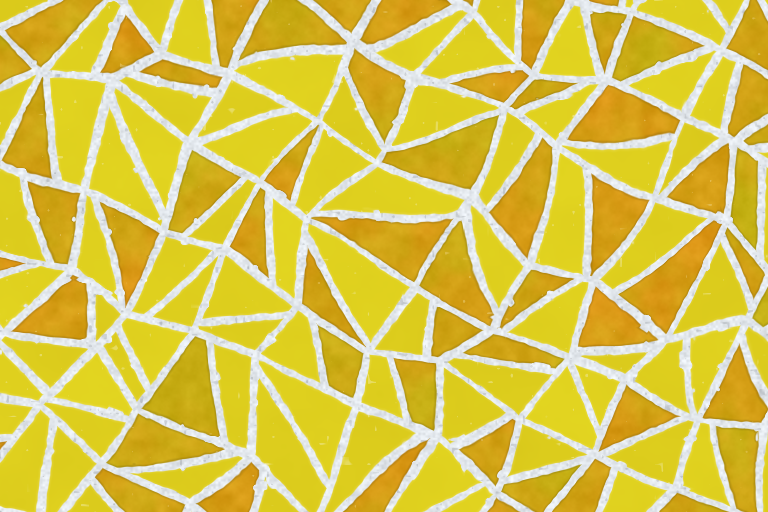
A Shadertoy shader for this texture:

```glsl
const float TILE_ROWS = 6.2;      // quad cells per canvas height
const float VERTEX_JITTER = 0.54; // below this limit the quads stay convex

float hash12(vec2 p) {
    vec3 q = fract(p.xyx * 0.1031);
    q += dot(q, q.yzx + 33.33);
    return fract((q.x + q.y) * q.z);
}

vec2 hash22(vec2 p) {
    return vec2(hash12(p + 17.0), hash12(p + 71.0));
}

float noise(vec2 p) {
    vec2 i = floor(p), f = fract(p);
    f = f * f * (3.0 - 2.0 * f);
    float low = mix(hash12(i), hash12(i + vec2(1, 0)), f.x);
    float high = mix(hash12(i + vec2(0, 1)), hash12(i + vec2(1, 1)), f.x);
    return mix(low, high, f.y);
}

float fbm(vec2 p) {
    float sum = 0.0, weight = 0.5;
    for (int i = 0; i < 4; i++) {
        sum += weight * noise(p);
        p = p * 2.03 + 9.7;
        weight *= 0.5;
    }
    return sum / 0.9375;
}

vec2 gridVertex(vec2 cell) {
    return cell + VERTEX_JITTER * (hash22(cell) - 0.5);
}

// Signed distance to the line ab, negative on its left
float edgeDist(vec2 p, vec2 a, vec2 b) {
    vec2 d = b - a;
    return dot(p - a, vec2(d.y, -d.x)) / length(d);
}

float quadDist(vec2 p, vec2 a, vec2 b, vec2 c, vec2 d) {
    return max(max(edgeDist(p, a, b), edgeDist(p, b, c)),
               max(edgeDist(p, c, d), edgeDist(p, d, a)));
}

// Cuts one cell slantwise into two shards: distance to each
vec2 shardPair(vec2 p, vec2 cell) {
    vec2 a = gridVertex(cell), b = gridVertex(cell + vec2(1, 0));
    vec2 c = gridVertex(cell + vec2(1, 1)), d = gridVertex(cell + vec2(0, 1));
    if (hash12(cell + 5.3) > 0.5) {
        vec2 first = a;
        a = b; b = c; c = d; d = first;
    }
    vec2 cut = mix(vec2(0.04), vec2(0.34), hash22(cell + 31.0));
    cut.y = 1.0 - cut.y;
    if (hash12(cell + 47.0) > 0.5) cut = 1.0 - cut;
    vec2 m = mix(a, b, cut.x), n = mix(d, c, cut.y);
    vec2 inset = mix(vec2(0.036), vec2(0.058), hash22(cell + 83.0));
    return vec2(quadDist(p, a, m, n, d), quadDist(p, m, b, c, n)) + inset;
}

// Nearest shard: distance, darkness selector, random tint
vec3 nearestShard(vec2 p) {
    vec3 best = vec3(10.0, 0.0, 0.0);
    vec2 base = floor(p);
    for (int y = -1; y <= 1; y++)
    for (int x = -1; x <= 1; x++) {
        vec2 cell = base + vec2(x, y);
        vec2 dist = shardPair(p, cell);
        float pick = hash12(cell + 113.0);
        vec2 tint = hash22(cell + 151.0);
        if (dist.x < best.x) best = vec3(dist.x, pick, tint.x);
        if (dist.y < best.x) best = vec3(dist.y, fract(pick + 0.5), tint.y);
    }
    return best;
}

vec3 groutColor(vec2 uv) {
    float grain = 0.6 * noise(uv * 210.0) + 0.4 * noise(uv * 95.0);
    vec3 color = vec3(0.89, 0.91, 0.93) + 0.16 * (grain - 0.5);
    float pit = smoothstep(0.80, 0.95, noise(uv * 130.0 + 40.0));
    return color - 0.10 * pit;
}

vec3 yellowGlass(vec2 uv, float tint, float depth) {
    float cloud = mix(tint, fbm(uv * 9.0), 0.5);
    vec3 color = mix(vec3(0.845, 0.775, 0.10), vec3(0.895, 0.845, 0.13), cloud);
    float fleck = smoothstep(0.93, 0.98, noise(uv * 75.0 + 12.0));
    color = mix(color, vec3(0.93, 0.90, 0.55), 0.6 * fleck);
    return color + vec3(0.02, 0.02, 0.08) * (1.0 - smoothstep(0.0, 0.035, depth));
}

vec3 amberGlass(vec2 uv, float tint, float depth) {
    float cloud = smoothstep(0.25, 0.75, fbm(uv * 8.0 + 20.0 * tint));
    float olive = mix(tint, cloud, 0.5);
    vec3 color = mix(vec3(0.86, 0.58, 0.08), vec3(0.77, 0.70, 0.08), olive);
    color += 0.11 * (fbm(uv * 38.0) - 0.5);
    float fleck = smoothstep(0.95, 0.99, noise(uv * 85.0 + 60.0));
    color = mix(color, vec3(0.93, 0.82, 0.50), 0.5 * fleck);
    return color * mix(0.86, 1.0, smoothstep(0.0, 0.035, depth));
}

void mainImage(out vec4 fragColor, in vec2 fragCoord) {
    vec2 uv = fragCoord / iResolution.y;
    float pixel = TILE_ROWS / iResolution.y;

    // Turned, gently warped grid hides the rows
    vec2 p = mat2(0.88, 0.475, -0.475, 0.88) * uv * TILE_ROWS + 20.0;
    p += 0.4 * (vec2(noise(p * 0.6), noise(p * 0.6 + 50.0)) - 0.5);
    vec3 shard = nearestShard(p);

    // Rough cut edges with a few chips
    float dist = shard.x + 0.018 * (noise(uv * 85.0) - 0.5);
    dist += 0.018 * (noise(uv * 24.0) - 0.5);
    dist += 0.04 * smoothstep(0.84, 0.98, noise(uv * 42.0 + 7.0));

    vec3 glass = shard.y < 0.41 ? amberGlass(uv, shard.z, -dist)
                                : yellowGlass(uv, shard.z, -dist);
    float cover = 1.0 - smoothstep(-0.8 * pixel, 0.8 * pixel, dist);
    fragColor = vec4(mix(groutColor(uv), glass, cover), 1.0);
}
```
